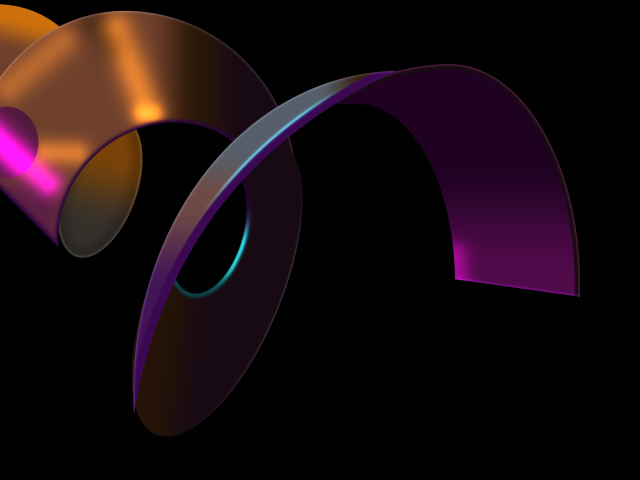
This background is drawn by a Shadertoy shader. Its source:

```glsl
// Glossy bronze and violet ribbon coiling through a black void.

const float HEIGHT = 5.76; // artboard units per canvas height, y runs down
const vec3 BLACK = vec3(.003, .002, .004);
const vec3 BRONZE = vec3(.43, .25, .17);
const vec3 ORANGE = vec3(.95, .52, .06);
const vec3 DUSK = vec3(.095, .04, .07);
const vec3 UMBER = vec3(.14, .075, .025);
const vec3 STEEL = vec3(.34, .37, .42);
const vec3 PLUM = vec3(.36, .12, .27);
const vec3 VIOLET = vec3(.23, .03, .32);
const vec3 MAGENTA = vec3(1, 0, .88);
const vec3 CYAN = vec3(.12, .72, .76);

// Tilted ellipse distance; m holds the xx, xy, yy terms of its shape matrix
float ellipse(vec2 d, vec3 m) {
  vec2 g = vec2(m.z * d.x - m.y * d.y, m.x * d.y - m.y * d.x) / (m.x * m.z - m.y * m.y);
  float q = sqrt(max(dot(d, g), 0.));
  return (q - 1.) * q / max(length(g), 1e-4);
}

// Upright ellipse with separate left, right and vertical radii
float arch(vec2 d, vec3 radii) {
  float rx = d.x < 0. ? radii.x : radii.y;
  return ellipse(d, vec3(rx * rx, 0, radii.z * radii.z));
}

// Parabola bowed off the chord from a to b; positive below it
float bow(vec2 p, vec2 a, vec2 b, float bend) {
  float chord = length(b - a);
  vec2 u = (b - a) / chord, w = p - a;
  float t = dot(w, u), n = dot(w, vec2(u.y, -u.x));
  float slope = bend * (chord - 2. * t);
  return (bend * t * (chord - t) - n) / sqrt(1. + slope * slope);
}

float line(float d, float width) { return exp(-d * d / (width * width)); }

float ramp(float a, float b, float x) {
  float t = clamp((x - a) / (b - a), 0., 1.);
  return t * t * (3. - 2. * t);
}

// Soft highlight along the segment s.xy to s.zw
float streak(vec2 p, vec4 s, float width) {
  vec2 e = s.zw - s.xy, w = p - s.xy;
  return line(length(w - e * clamp(dot(w, e) / dot(e, e), 0., 1.)), width);
}

vec3 paint(vec3 under, vec3 over, float d) {
  float aa = .7 * HEIGHT / iResolution.y;
  return mix(under, over, ramp(aa, -aa, d));
}

void mainImage(out vec4 fragColor, in vec2 fragCoord) {
  vec2 p = vec2(fragCoord.x, iResolution.y - fragCoord.y) * HEIGHT / iResolution.y;

  // Far turn and inside of the coil
  vec3 c = mix(ORANGE * .85, BRONZE, ramp(.15, .6, p.y - .25 * p.x));
  vec3 col = paint(BLACK, c, ellipse(p - vec2(-.05, 1.05), vec3(1.25, 0, 1)));
  float inside = ellipse(p - vec2(1.2, 2.25), vec3(.26, -.175, .71));
  c = mix(ORANGE * .5, vec3(.21, .19, .17), ramp(1.8, 2.75, p.y - .25 * (p.x - 1.2)));
  c = c * (1. - .25 * ramp(-.25, 0., inside)) + .12 * line(inside, .025);
  col = paint(col, c, inside);

  // Broad bronze coil
  float outer = arch(p - vec2(1.5, 2.2), vec3(1.9, 2.05, 2.07));
  float opening = ellipse(p - vec2(1.95, 2.702), vec3(1.5625, -.185, 1.518));
  float slant = (p.y - p.x - 2.27) * .707;
  c = mix(BRONZE, UMBER * 1.2, ramp(1.75, 2.4, p.x));
  c = mix(c, DUSK, ramp(2.3, 2.9, p.x));
  c = mix(c, PLUM, ramp(1.8, 2.5, p.y) * ramp(1., .5, p.x));
  c *= 1. - .35 * streak(p, vec4(1.15, .3, 1.35, .55), .2);
  c += ORANGE * (.5 * streak(p, vec4(1.4, .35, 1.76, 1.3), .2)
    + .55 * streak(p, vec4(1.72, 1.37, 1.84, 1.38), .12)
    + .45 * streak(p, vec4(.55, 1.83, .92, 1.84), .16)
    + .3 * streak(p, vec4(.1, 1.05, .75, .5), .2));
  c += MAGENTA * .75 * streak(p, vec4(.1, 1.8, .58, 2.2), .15);
  c = mix(c, VIOLET * .7, max(line(opening, .04), line(slant, .05)));
  c += STEEL * .35 * line(outer, .02);
  col = paint(col, c, max(max(outer, -opening), max(slant, p.y - 2.99)));

  // Magenta tube mouth
  c = PLUM * .85 + MAGENTA * streak(p, vec4(-.2, 1.52, .3, 1.98), .18);
  col = paint(col, c, ellipse(p - vec2(.08, 1.71), vec3(.145, 0, .185)));

  // Lower loop with its oval hole
  float loop = ellipse(p - vec2(2.605, 3.45), vec3(1.05, -1.08, 3.2));
  float hole = ellipse(p - vec2(2.5, 2.75), vec3(.21, -.115, .593));
  c = mix(UMBER, DUSK, ramp(1.85, 2.45, p.x + .12 * (p.y - 4.4)));
  c += STEEL * .4 * line(loop, .018) * ramp(2., 3.2, p.y) * ramp(2.2, 3.3, p.x);
  vec3 rim = mix(VIOLET * 1.5, CYAN, ramp(2.4, 2.95, p.y));
  rim *= .35 + .9 * streak(p, vec4(2.88, 2.9, 2.75, 3.12), .25);
  c = mix(c, rim, line(hole - .025, .03));
  col = paint(col, c, max(loop, -hole));

  // Violet tail with a straight cut end
  float back = arch(p - vec2(5.4, 3.4), vec3(2.5, 1.56, 2.63));
  float belly = arch(p - vec2(4.3, 3.4), vec3(20, 1.16, 2.15));
  float cut = p.y - 3.35 - .14 * (p.x - 5.45);
  c = mix(vec3(.12, .005, .13), vec3(.31, .04, .29), ramp(1.9, 3.3, p.y));
  c += MAGENTA * .35 * streak(p, vec4(5.45, 3.05, 5.48, 3.35), .16);
  c = mix(c, DUSK, ramp(-.08, -.045, back));
  c += PLUM * .6 * line(back, .02) + VIOLET * .6 * line(cut, .025);
  col = paint(col, c, max(max(back, -belly), cut));

  // Steel face of the front twist and its violet thickness
  float crest = arch(p - vec2(4.8, 4.7), vec3(3.2, 3.2, 3.85));
  float low = bow(p, vec2(1.68, 4.6), vec2(4.4, 1.03), .102);
  c = mix(STEEL, BRONZE + vec3(0, .04, .1), ramp(1.75, 2.4, p.y));
  c = mix(c, VIOLET * .9 + .05, ramp(2.4, 3.5, p.y));
  c = mix(c, UMBER * 1.5, ramp(3.8, 4.4, p.x));
  c = mix(c, VIOLET, ramp(-.12, -.09, low));
  c += CYAN * .6 * line(low + .115, .022) * streak(p, vec4(2.9, 2.1, 3.6, 1.45), .4);
  c += STEEL * .35 * line(crest, .02);
  col = paint(col, c, max(crest, low));

  fragColor = vec4(min(col, 1.), 1);
}
```
